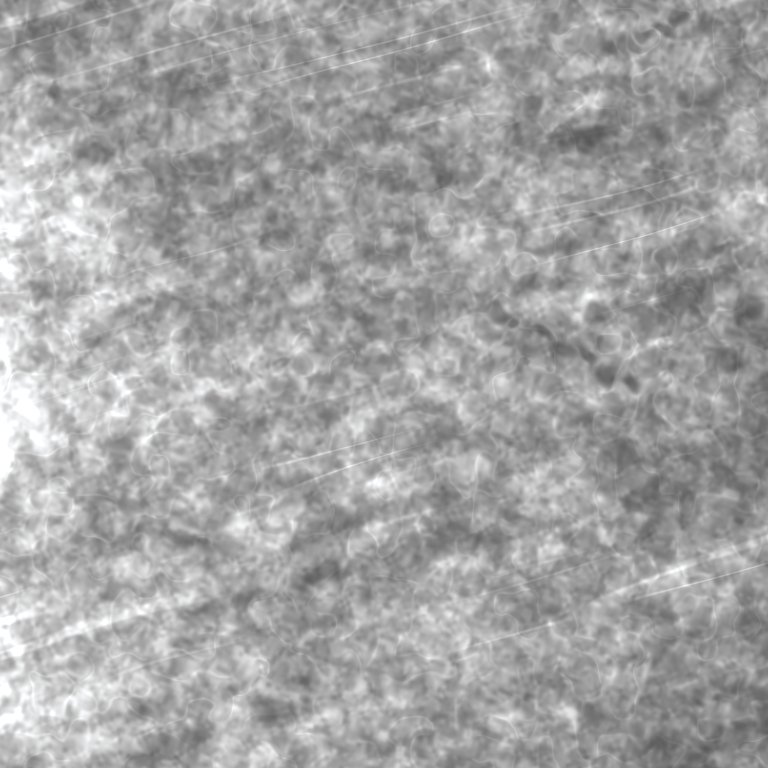
Reproduce this texture procedurally as a Shadertoy shader.

```glsl
float hash(vec2 p) {
    vec3 q = fract(vec3(p.xyx) * 0.1031);
    q += dot(q, q.yzx + 33.33);
    return fract((q.x + q.y) * q.z);
}

vec2 hash2(vec2 p) {
    return vec2(hash(p), hash(p + 57.3));
}

vec2 rotate(vec2 p, float angle) {
    float c = cos(angle), s = sin(angle);
    return vec2(c * p.x + s * p.y, c * p.y - s * p.x);
}

// Smooth value noise from -1 to 1
float noise(vec2 p) {
    vec2 cell = floor(p), f = fract(p);
    f = f * f * (3.0 - 2.0 * f);
    float low = mix(hash(cell), hash(cell + vec2(1, 0)), f.x);
    float high = mix(hash(cell + vec2(0, 1)), hash(cell + vec2(1, 1)), f.x);
    return 2.0 * mix(low, high, f.y) - 1.0;
}

// Octaves turned against each other to hide the lattice
float grain(vec2 p, float frequency, float gain, int octaves) {
    float sum = 0.0, amplitude = 1.0;
    for (int i = 0; i < octaves; i++) {
        sum += amplitude * noise(rotate(p, 0.6 + 1.1 * float(i)) * frequency + 19.7 * float(i));
        frequency *= 1.85;
        amplitude *= gain;
    }
    return sum;
}

// Thin curved lines along the zero level of a noise field
float filaments(vec2 p, float width) {
    return 1.0 - smoothstep(0.0, width, abs(noise(p)));
}

float pit(vec2 p, vec2 center, vec2 radius, float angle) {
    return 1.0 - smoothstep(0.35, 1.25, length(rotate(p - center, angle) / radius));
}

float scatteredPits(vec2 p, float cells, float share) {
    vec2 home = floor(p * cells);
    float depth = 0.0;
    for (int y = -1; y <= 1; y++)
    for (int x = -1; x <= 1; x++) {
        vec2 id = home + vec2(x, y);
        vec2 size = mix(vec2(0.10, 0.07), vec2(0.28, 0.15), hash2(id + 8.1)) / cells;
        float present = step(hash(id + 31.0), share) * mix(0.4, 1.0, hash(id + 4.6));
        vec2 center = (id + hash2(id)) / cells;
        depth = max(depth, present * pit(p, center, size, hash(id + 2.2) - 0.3));
    }
    return depth;
}

// A broken crack made of small pits between two points
float pitChain(vec2 p, vec2 start, vec2 end, float size, float seed) {
    float depth = 0.0;
    for (int i = 0; i < 7; i++) {
        vec2 id = vec2(float(i), seed);
        vec2 center = mix(start, end, float(i) / 6.0) + (hash2(id) - 0.5) * size;
        vec2 radius = size * mix(vec2(0.5), vec2(1.3, 0.8), hash2(id + 5.0));
        depth = max(depth, pit(p, center, radius, -0.5));
    }
    return depth;
}

// Broad light: bright left edge, dull right strip, faint upright bands
float shading(vec2 p) {
    float patches = 1.0 + 0.7 * noise(p * 7.0 + 3.0);
    float glow = 0.20 * exp(-p.x * 7.0) * smoothstep(1.0, 0.65, p.y) * patches;
    float strip = 0.045 * smoothstep(0.8, 0.88, p.x);
    float corner = 0.04 * smoothstep(0.35, 0.1, p.x) * smoothstep(0.7, 1.0, p.y);
    float bands = 0.022 * noise(vec2(p.x * 13.0, p.y * 1.5));
    return glow - strip - corner + bands;
}

// Brushed marks rising gently to the right
float streaks(vec2 p) {
    vec2 along = rotate(p + 0.008 * noise(p * 6.0), 0.27);
    float broad = 0.055 * noise(along * vec2(6.0, 38.0));
    float fine = 0.035 * noise(along * vec2(14.0, 85.0) + 7.0);
    float patch_ = smoothstep(0.15, 0.7, noise(along * vec2(4.0, 9.0) + 41.0));
    float scratches = 0.10 * patch_ * filaments(along * vec2(3.0, 48.0) + 23.0, 0.18);
    return broad + fine + scratches;
}

void mainImage(out vec4 fragColor, in vec2 fragCoord) {
    vec2 p = fragCoord / iResolution.y;
    vec2 warp = vec2(noise(p * 48.0), noise(p * 48.0 + 71.0));
    vec2 rough = p + 0.007 * warp;

    // Cloudy and crisp layers of stone
    float relief = shading(p) + streaks(p);
    relief += 0.065 * grain(p, 10.0, 0.8, 3);
    relief += 0.095 * grain(p + 0.003 * warp, 46.0, 0.85, 3);
    relief += 0.05 * (filaments(rough * 38.0 + 11.0, 0.22) - 0.3);

    // Pits and cracks
    float pits = 0.8 * scatteredPits(rough, 8.0, 0.42);
    pits = max(pits, pitChain(rough, vec2(0.64, 0.60), vec2(0.82, 0.50), 0.016, 1.0));
    pits = max(pits, pitChain(rough, vec2(0.79, 0.94), vec2(0.88, 0.97), 0.016, 2.0));
    pits = max(pits, pit(rough, vec2(0.805, 0.415), vec2(0.027, 0.021), 0.7));

    // Lift the highlights, then sink the pits
    float stone = 0.605 + relief + 0.75 * relief * relief;
    stone = mix(stone, 0.36 + 0.3 * relief, 0.72 * pits);
    vec3 coolWhite = vec3(-0.006, 0.0, 0.004) * smoothstep(0.8, 0.95, stone);
    fragColor = vec4(clamp(vec3(stone) + coolWhite, 0.27, 1.0), 1.0);
}
```
